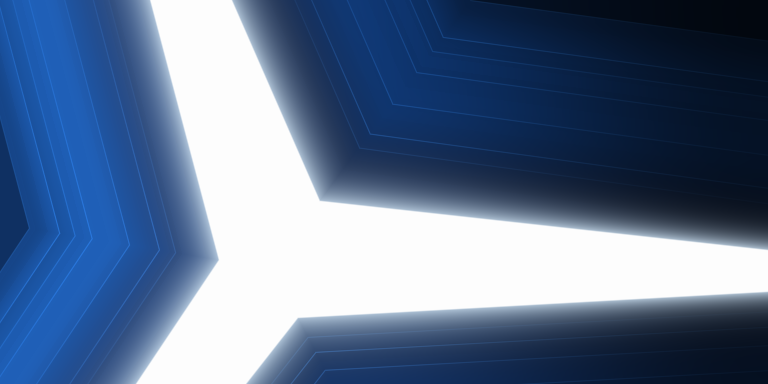
Reproduce this background procedurally as a Shadertoy shader.

```glsl
// Three nested navy wedges around a glowing white three-armed gap.

float hash(float n) { return fract(sin(n * 91.73) * 4375.85); }

float cross2(vec2 a, vec2 b) { return a.x * b.y - a.y * b.x; }

// Depth inside a wedge; its interior lies left of apex->a and right of apex->b
float wedgeDepth(vec2 p, vec2 apex, vec2 a, vec2 b) {
    vec2 q = p - apex;
    return min(cross2(normalize(a - apex), q), -cross2(normalize(b - apex), q));
}

// Layered panel: nested bands, thin bright rims and a soft glow at the border
vec3 paintWedge(vec3 color, vec2 p, vec2 apex, float depth, float layerDepth,
                float[7] rims, vec3 nearTone, vec3 midTone, vec3 deepTone) {
    float pixel = 1.0 / iResolution.y;
    float fromApex = length(p - apex);
    vec3 panel = mix(nearTone, midTone, smoothstep(0.06, 0.28, layerDepth));
    panel = mix(panel, deepTone, 0.5 * smoothstep(rims[4], rims[6], layerDepth));

    // Each rim starts a band with a slightly different tone
    float shade = 1.0, line = 0.0;
    for (int i = 0; i < 7; i++) {
        float d = layerDepth - rims[i];
        float strength = 0.35 + 0.65 * hash(float(i) + 3.0);
        shade += 0.13 * (hash(float(i) + 8.0) - 0.5) * smoothstep(-pixel, pixel, d);
        line += strength * (1.0 - smoothstep(0.0, max(1.2 * pixel, 0.002), abs(d)));
    }
    panel = mix(panel, deepTone, 0.8 * smoothstep(-pixel, pixel, layerDepth - rims[6]));

    // Faint in-between layers
    float layer = layerDepth * 34.0;
    shade += 0.04 * (hash(floor(layer)) - 0.5);
    panel *= shade * mix(1.0, 0.32, smoothstep(0.85, 2.0, p.x));
    panel += vec3(0.10, 0.23, 0.36) * line * exp(-1.7 * fromApex);

    // Border glow narrows towards the right
    float glowWidth = mix(0.062, 0.036, smoothstep(0.7, 2.0, p.x));
    float glow = exp(-max(depth, 0.0) / glowWidth);
    panel = mix(panel, vec3(0.76, 0.84, 0.91), 0.88 * glow);
    return mix(color, panel, smoothstep(-pixel, pixel, depth));
}

void mainImage(out vec4 fragColor, in vec2 fragCoord) {
    vec2 p = fragCoord / iResolution.y;
    p.x *= 2.0 * iResolution.y / iResolution.x;
    vec3 color = vec3(0.992);

    // Left wedge, the brightest blue
    vec2 apex = vec2(0.570, 0.323);
    float depth = wedgeDepth(p, apex, vec2(0.391, 1.0), vec2(0.354, 0.0));
    color = paintWedge(color, p, apex, depth, depth,
        float[7](0.104, 0.143, 0.215, 0.305, 0.346, 0.383, 0.456),
        vec3(0.07, 0.19, 0.41), vec3(0.10, 0.32, 0.62), vec3(0.05, 0.16, 0.33));

    // Upper right wedge; its layers tilt slightly more than its border
    apex = vec2(0.833, 0.477);
    depth = wedgeDepth(p, apex, vec2(2.0, 0.349), vec2(0.604, 1.0));
    float layerDepth = wedgeDepth(p, apex, vec2(2.0, 0.318), vec2(0.604, 1.0));
    color = paintWedge(color, p, apex, depth, layerDepth,
        float[7](0.150, 0.190, 0.275, 0.365, 0.425, 0.465, 0.570),
        vec3(0.04, 0.11, 0.25), vec3(0.05, 0.19, 0.40), vec3(0.02, 0.07, 0.15));

    // Bottom wedge
    apex = vec2(0.776, 0.172);
    depth = wedgeDepth(p, apex, vec2(0.641, 0.0), vec2(2.0, 0.240));
    color = paintWedge(color, p, apex, depth, depth,
        float[7](0.052, 0.092, 0.140, 0.205, 0.260, 0.320, 0.400),
        vec3(0.05, 0.14, 0.30), vec3(0.05, 0.17, 0.36), vec3(0.04, 0.12, 0.26));

    fragColor = vec4(color, 1.0);
}
```
